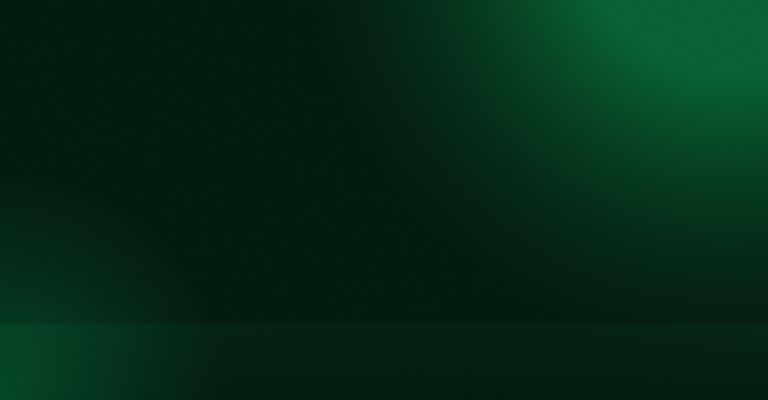
Write a Shadertoy shader that draws this background.

```glsl
// Dark green backdrop with two corner glows and a faint floor band.

const float ASPECT = 1.925;                       // layout width in canvas heights
const vec3 BASE_COLOR = vec3(0.018, 0.112, 0.064);

// Large glow at the upper right, flat inside its core
const vec2 KEY_CENTER = vec2(1.830, 1.201);
const float KEY_CORE = 0.382;
const float KEY_REACH = 1.090;
const float KEY_FALLOFF = 1.6;
const vec3 KEY_GLOW = vec3(0.014, 0.273, 0.141);

// Smaller glow at the lower left
const vec2 FILL_CENTER = vec2(0.0, 0.0);
const float FILL_REACH = 0.57;
const float FILL_FALLOFF = 1.15;
const vec3 FILL_GLOW = vec3(0.002, 0.168, 0.093);

// Floor band, strongest along its upper edge and toward the sides
const float FLOOR_HEIGHT = 0.191;
const float FLOOR_MIDDLE = 1.1;
const float FLOOR_LIFT = 0.018;
const float FLOOR_SIDE_LIFT = 0.020;
const vec3 FLOOR_TINT = vec3(0.05, 1.0, 0.55);

const float GRAIN = 0.004;

float hash(vec2 cell) {
    vec3 q = fract(vec3(cell.xyx) * 0.1031);
    q += dot(q, q.yzx + 33.33);
    return fract((q.x + q.y) * q.z);
}

// One inside the core, fading to zero at the reach
float glow(vec2 p, vec2 center, float core, float reach, float falloff) {
    float fade = (reach - distance(p, center)) / (reach - core);
    return pow(clamp(fade, 0.0, 1.0), falloff);
}

// Light added by the floor, fading toward the lower edge
float floorLight(vec2 p, float pixel) {
    float inside = 1.0 - smoothstep(-pixel, pixel, p.y - FLOOR_HEIGHT);
    float side = p.x - FLOOR_MIDDLE;
    float strength = FLOOR_LIFT + FLOOR_SIDE_LIFT * side * side;
    return inside * strength * p.y / FLOOR_HEIGHT;
}

void mainImage(out vec4 fragColor, in vec2 fragCoord) {
    vec2 p = fragCoord / iResolution.xy * vec2(ASPECT, 1.0);
    float pixel = 0.5 / iResolution.y;

    vec3 color = BASE_COLOR;
    color += KEY_GLOW * glow(p, KEY_CENTER, KEY_CORE, KEY_REACH, KEY_FALLOFF);
    color += FILL_GLOW * glow(p, FILL_CENTER, 0.0, FILL_REACH, FILL_FALLOFF);
    color += FLOOR_TINT * floorLight(p, pixel);

    // Fine grain hides banding
    color += GRAIN * (hash(floor(p * 266.0)) - 0.5);
    fragColor = vec4(color, 1.0);
}
```
